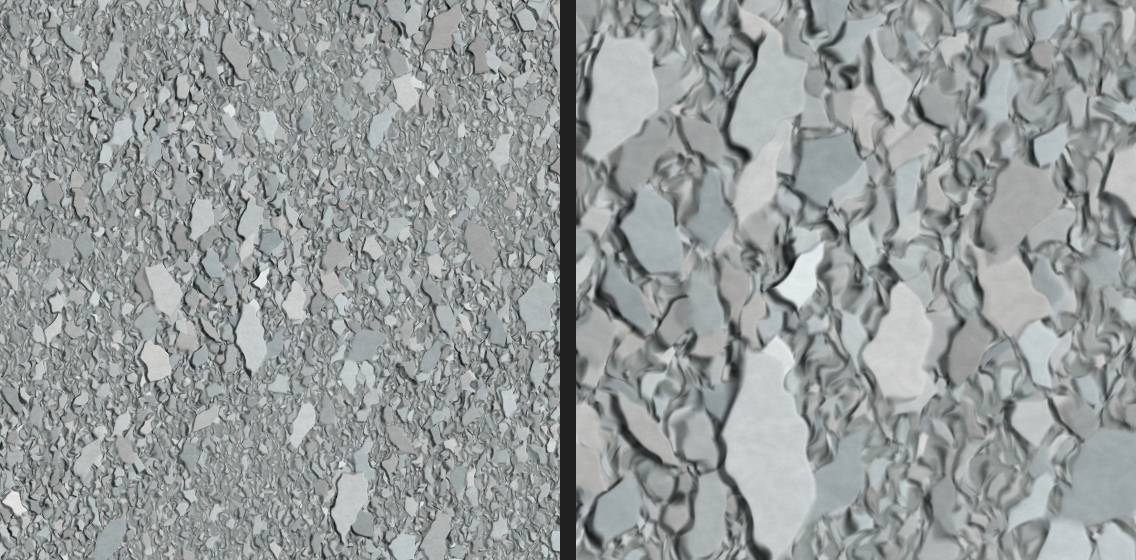
Left, the full canvas; right, a detail of the centre.
A Shadertoy shader for this texture:

```glsl
// Crushed slate: pale grey slivers, mostly upright, lying over finer grit.
// Seven layers of jittered cells are painted from fine to coarse; each flake
// is a slender polygon with a lit edge and a thin dark crack at its lower left.

vec4 hash4(vec2 p) {
    vec4 q = fract(p.xyxy * vec4(.1031, .1030, .0973, .1099));
    q += dot(q, q.wzxy + 33.33);
    return fract((q.xxyz + q.yzzw) * q.zywx);
}

// Broad patches: 0 = fine flat grit, 1 = coarse broken flakes
float roughness(vec2 p) {
    float a = sin(8.0 * p.x + 2.0 * sin(6.0 * p.y + 1.0));
    float b = sin(11.0 * p.y - 5.0 * p.x + 1.5 * sin(9.0 * p.x));
    return clamp(.52 + .27 * a + .27 * b, 0.0, 1.0);
}

// Small wavering that bends straight flake edges
vec2 waver(vec2 p) {
    return .0024 * sin(95.0 * p.yx + 3.0 * sin(61.0 * p + 1.3))
         + .0012 * sin(230.0 * p.yx + 2.0 * sin(170.0 * p));
}

// Cloudy mineral stain in -1..1
float mottle(vec2 p) {
    return .6 * sin(120.0 * p.x + 3.0 * sin(83.0 * p.y)) * sin(97.0 * p.y + 2.0 * sin(71.0 * p.x))
         + .4 * sin(390.0 * p.x + 3.0 * sin(270.0 * p.y)) * sin(350.0 * p.y + 2.0 * sin(310.0 * p.x));
}

// Signed distance to a flake (x) and to its copy moved by shift (y)
vec2 flake(vec2 q, vec2 shift, vec4 rnd) {
    float lean = (rnd.x - .5) * 1.5;
    mat2 turn = mat2(cos(lean), sin(lean), -sin(lean), cos(lean));
    float halfWidth = mix(.22, .37, rnd.y);
    vec2 size = halfWidth * vec2(1.0, 1.3 + 1.1 * rnd.z);
    vec2 a = turn * q / size;
    vec2 b = turn * (q - shift) / size;
    vec2 d = vec2(-9.0);
    for (int i = 0; i < 5; i++) {
        float side = float(i);
        float jitter = fract(rnd.w * (17.3 + 9.1 * side));
        float angle = 1.2566 * (side + .5 * (jitter - .5)) + 6.28 * rnd.y;
        vec2 normal = vec2(cos(angle), sin(angle));
        float reach = mix(.5, 1.0, fract(jitter * 7.7));
        d = max(d, vec2(dot(a, normal), dot(b, normal)) - reach);
    }
    return d * halfWidth;
}

vec3 stoneColor(float shade, float tint) {
    vec3 warm = vec3(.012, -.004, -.010);
    vec3 cool = vec3(-.020, .005, .012);
    return vec3(shade) + mix(warm, cool, tint);
}

vec3 paintLayer(vec3 color, vec2 p, float layer) {
    float cells = 115.0 * pow(.685, layer);
    float blur = cells * max(.0013, .8 / iResolution.y);
    vec2 shift = -min(.005 * cells, .2) * vec2(.9, .4);
    vec2 base = floor(p * cells);
    float stain = mottle(p);

    for (int j = -1; j <= 1; j++)
    for (int i = -1; i <= 1; i++) {
        vec2 cell = base + vec2(i, j);
        vec4 place = hash4(cell + 41.0 * layer + 7.0);
        float rough = roughness((cell + .5) / cells);
        float patchy = mix(1.0, mix(.45, 1.3, rough), min(.5 * layer, 1.0));
        if (place.z > pow(.75, layer) * patchy) continue;

        vec4 form = hash4(cell + 67.0 * layer + 231.0);
        vec4 look = hash4(cell + 29.0 * layer + 517.0);
        vec2 center = cell + .18 + .64 * place.xy;
        vec2 d = flake(p * cells - center, shift, form);

        // Crack shadow on whatever lies below, deep only now and then
        float shadow = 1.0 - smoothstep(-blur, 1.6 * blur, d.y);
        color *= 1.0 - shadow * mix(.14, .78, look.z * look.z) * mix(.6, 1.0, rough);

        // Flake face with a bevel towards the light
        float shade = mix(.585, .775, look.x) + .005 * layer;
        shade += .11 * smoothstep(.88, 1.0, look.w);
        float rim = smoothstep(-2.5 * blur, 0.0, d.x);
        shade += .05 * rim * clamp((d.y - d.x) / length(shift), -1.0, 1.0);
        shade += .022 * stain;
        vec3 face = stoneColor(min(shade, .9), look.y);
        color = mix(color, face, 1.0 - smoothstep(-blur, blur, d.x));
    }
    return color;
}

void mainImage(out vec4 fragColor, in vec2 fragCoord) {
    vec2 uv = fragCoord / iResolution.y;
    vec2 p = uv + waver(uv);

    // Dusty bed, then grit, chips and slabs
    vec3 color = vec3(.58, .59, .58);
    for (int layer = 0; layer < 7; layer++)
        color = paintLayer(color, p, float(layer));

    // Dusty grain and a slight cool cast
    color += .02 * mottle(uv * 2.3 + 4.0);
    color += vec3(-.008, .006, .006);
    fragColor = vec4(clamp(color, 0.0, 1.0), 1.0);
}
```
